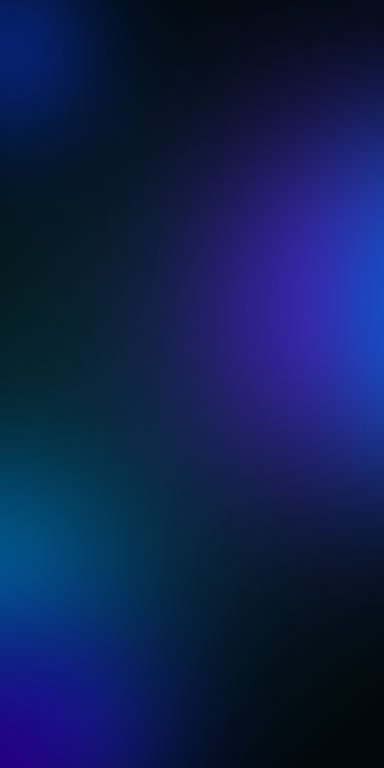
Give the GLSL for this background, as a Shadertoy shader.

```glsl
// Soft aurora-like backdrop: blue, cyan and violet lights on near-black teal.
// Each light is a rotated elliptical Gaussian, blended in order over the base.
// Coordinates span 0..1 across and 0..2 upward.

#define SHADOW  vec3(0.000, 0.020, 0.025)
#define TEAL    vec3(0.022, 0.135, 0.155)
#define NAVY    vec3(0.020, 0.130, 0.430)
#define VIOLET  vec3(0.240, 0.125, 0.650)
#define AZURE   vec3(0.080, 0.320, 0.780)
#define CYAN    vec3(0.000, 0.360, 0.550)
#define BLUE    vec3(0.060, 0.120, 0.580)
#define INDIGO  vec3(0.140, 0.000, 0.500)
#define TILT    0.25
#define DITHER  0.004

// Elliptical falloff; a positive tilt leans the upper end to the right.
float glow(vec2 p, vec2 center, vec2 radius, float tilt) {
    vec2 d = p - center;
    float c = cos(tilt), s = sin(tilt);
    vec2 q = vec2(c * d.x - s * d.y, s * d.x + c * d.y) / radius;
    return exp(-dot(q, q));
}

float hash(vec2 p) {
    return fract(sin(dot(p, vec2(12.9898, 78.233))) * 43758.5453);
}

void mainImage(out vec4 fragColor, in vec2 fragCoord) {
    vec2 p = fragCoord / iResolution.xy * vec2(1.0, 2.0);

    // Teal haze that sinks into dark corners
    vec3 color = mix(SHADOW, TEAL, glow(p, vec2(0.33, 1.00), vec2(0.75), 0.0));

    // Upper left light
    color = mix(color, NAVY, glow(p, vec2(0.03, 1.87), vec2(0.25, 0.27), 0.0));

    // Leaning violet light with a blue core at the right edge
    color = mix(color, VIOLET, glow(p, vec2(0.86, 1.22), vec2(0.39, 0.50), TILT));
    color = mix(color, AZURE, glow(p, vec2(1.08, 1.20), vec2(0.22, 0.42), 0.0));

    // Lower left light, from cyan down to indigo
    color = mix(color, CYAN, glow(p, vec2(-0.05, 0.50), vec2(0.43, 0.36), 0.0));
    color = mix(color, BLUE, glow(p, vec2(0.05, 0.12), vec2(0.38, 0.30), 0.0));
    color = mix(color, INDIGO, glow(p, vec2(-0.02, 0.00), vec2(0.28, 0.22), 0.0));

    // Fine dither against banding
    color += (hash(fragCoord) - 0.5) * DITHER;
    fragColor = vec4(clamp(color, 0.0, 1.0), 1.0);
}
```
